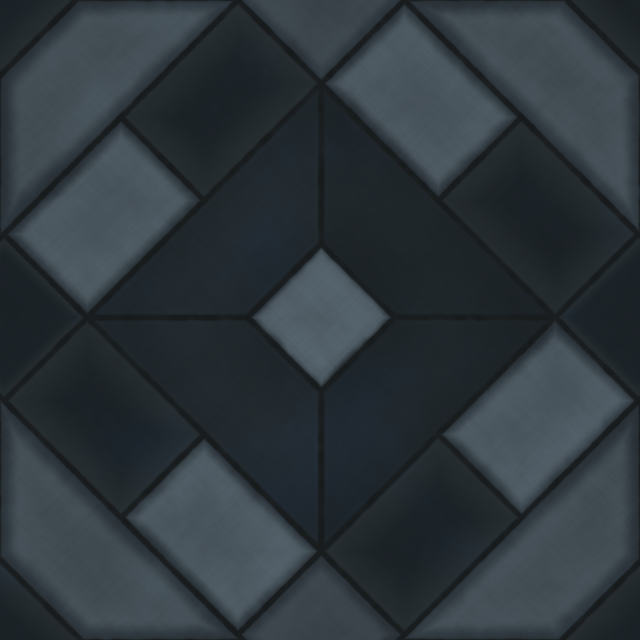
Give the GLSL for this pattern, as a three.js fragment shader.

```glsl
// Slate floor panel: nested diamonds, a pinwheel ring of tiles and cut corners, all hand-worn.
#define CENTER vec2(0.502, 0.504)
#define GEM_R 0.0815
#define STAR_R 0.2585
#define RING_R 0.4425
#define CORNER_R 0.622
#define SEAM 0.0045
#define GROOVE_COLOR vec3(0.098, 0.112, 0.118)
#define DARK_COLOR vec3(0.108, 0.135, 0.153)
#define DARK_RIM vec3(0.145, 0.172, 0.184)
#define LIGHT_COLOR vec3(0.288, 0.335, 0.366)
#define LIGHT_RIM vec3(0.165, 0.197, 0.222)
#define WEAR 0.09

varying vec2 vUv;

float hash(vec2 p) {
  p = fract(p * vec2(0.1031, 0.1137));
  p += dot(p, p.yx + 33.33);
  return fract((p.x + p.y) * p.x * 17.0);
}

float noise(vec2 p) {
  vec2 i = floor(p), f = fract(p);
  f = f * f * (3.0 - 2.0 * f);
  return mix(mix(hash(i), hash(i + vec2(1.0, 0.0)), f.x),
             mix(hash(i + vec2(0.0, 1.0)), hash(i + vec2(1.0)), f.x), f.y);
}

float fbm(vec2 p) {
  float sum = 0.0, amp = 0.5;
  for (int i = 0; i < 5; i++) {
    sum += amp * noise(p);
    p = p * 2.03 + 17.0;
    amp *= 0.5;
  }
  return sum;
}

// Returns seam distance, lightness (0 dark, 1 light), rim softness and ring index.
vec4 tileAt(vec2 p, vec2 q) {
  vec2 m = abs(q);
  float big = max(m.x, m.y), small = min(m.x, m.y);
  if (big < GEM_R) return vec4(GEM_R - big, 1.06, 0.015, 0.0);
  if (big < STAR_R) {
    float cross = min(abs(p.x), abs(p.y));
    return vec4(min(cross, min(big - GEM_R, STAR_R - big)), 0.0, 0.05, 1.0);
  }
  if (big < RING_R) {
    float d = min(RING_R - big, abs(small - STAR_R));
    if (small > STAR_R) return vec4(d, abs(p.y) > abs(p.x) ? 0.78 : 0.0, 0.025, 3.0);
    bool pinwheel = (q.x * q.y > 0.0) == (m.x > m.y);
    return vec4(min(d, min(small, big - STAR_R)), pinwheel ? 1.0 : 0.0, pinwheel ? 0.024 : 0.075, 2.0);
  }
  if (big < CORNER_R) {
    vec2 border = min(vUv, 1.0 - vUv);
    float d = min(min(big - RING_R, CORNER_R - big), min(border.x, border.y) + 0.003);
    return vec4(d, 0.88, 0.036, 4.0);
  }
  return vec4(big - CORNER_R, 0.0, 0.06, 5.0);
}

void main() {
  vec2 p = vUv - CENTER;
  vec2 q = vec2(p.x + p.y, p.y - p.x) * 0.70711;
  vec4 tile = tileAt(p, q);
  float d = tile.x, light = tile.y;

  // Cloudy stain, fine grain and brushed streaks along both diagonals
  float stain = fbm(vUv * 7.0 + tile.w * 5.0) - 0.48;
  float grain = fbm(vUv * 60.0) - 0.48;
  float streak = noise(q * vec2(18.0, 260.0)) + noise(q * vec2(260.0, 18.0)) - 1.0;

  // Soft painted rim with a ragged inner edge
  float ragged = d + 0.012 * stain + 0.004 * grain;
  float body = smoothstep(0.002, tile.z, ragged);
  vec3 darkFace = mix(DARK_RIM, DARK_COLOR, body);
  if (tile.w == 1.0) {
    float glow = 1.0 - smoothstep(0.0, 0.13, abs(length(p) - 0.19));
    darkFace = mix(DARK_COLOR, vec3(0.134, 0.163, 0.181), 0.3 + 0.6 * glow);
    darkFace *= p.x > 0.0 ? 0.96 : 1.03;
  }
  darkFace += vec3(-0.006, 0.0, 0.012) * smoothstep(0.0, 0.25, stain);

  // Pale faces brighten just inside the rim and dull toward the middle
  vec3 lightFace = mix(LIGHT_RIM, LIGHT_COLOR * light, body);
  float halo = smoothstep(0.012, 0.03, d) * (1.0 - smoothstep(0.03, 0.085, d));
  lightFace *= 1.0 + 0.06 * halo;

  vec3 color = light > 0.0 ? lightFace : darkFace;
  color *= 1.0 + WEAR * (2.0 * stain + 0.7 * grain + 0.3 * streak);

  // Recessed seam with a faint bevel line beside it
  float bevel = smoothstep(0.007, 0.009, d) * (1.0 - smoothstep(0.009, 0.013, d));
  color += 0.009 * bevel * (0.5 + stain);
  float face = smoothstep(SEAM - 0.002, SEAM + 0.002, d + 0.002 * grain);
  color = mix(GROOVE_COLOR * (1.0 + 0.3 * grain), color, face);

  gl_FragColor = vec4(color, 1.0);
}
```
